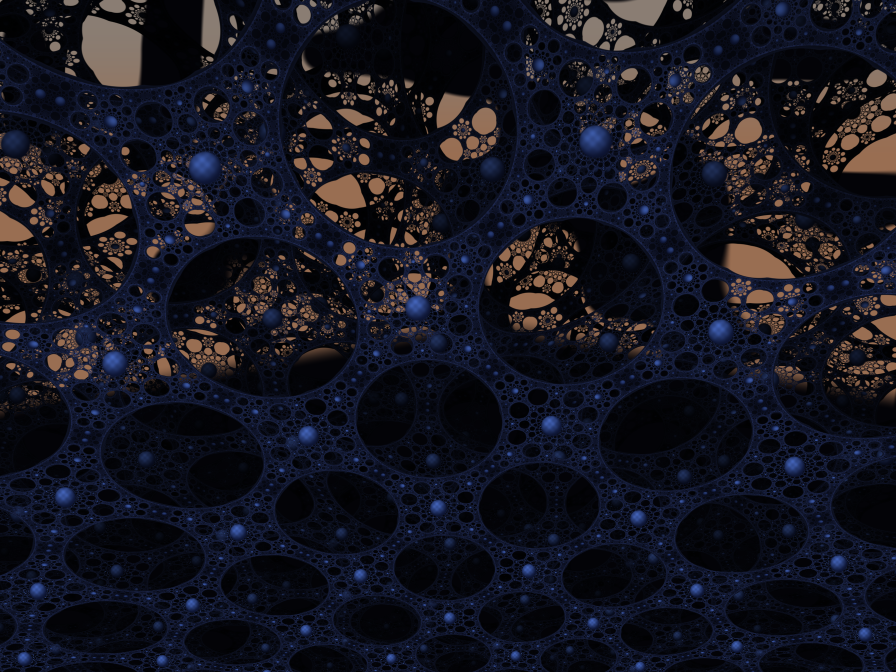
This pattern is drawn by a Shadertoy shader. Its source:

```glsl
// Layers of dark blue lace made by circle inversion, beaded, over a tan glow.
#define INVERSION 0.32    // squared radius of the inversion circle
#define HOLE_RADIUS 0.424 // sqrt(0.5 - INVERSION), kept by the inversion
#define BEAD_RADIUS 0.022 // on the canvas, at nearness 1
#define KNOT_RADIUS 0.065 // inverted beads, in lattice units
#define FOLDS 6
#define OPEN_FOLDS 3      // later folds only carve dark pits
#define LAYERS 5
#define LAYER_FADE 0.52
#define RIM_FALLOFF 50.0

const vec3 WEB_BLUE   = vec3(0.055, 0.075, 0.165);
const vec3 RIM_BLUE   = vec3(0.165, 0.220, 0.430);
const vec3 BEAD_SHADE = vec3(0.050, 0.080, 0.200);
const vec3 BEAD_LIGHT = vec3(0.270, 0.400, 0.740);
const vec3 VOID_BLACK = vec3(0.010, 0.010, 0.026);
const vec3 GLOW_LOW   = vec3(0.600, 0.430, 0.320);
const vec3 GLOW_HIGH  = vec3(0.540, 0.490, 0.450);

float hash(vec2 p) {
    p = fract(p * vec2(0.1031, 0.1137));
    p += dot(p, p.yx + 33.33);
    return fract((p.x + p.y) * p.x * 7.31);
}

float noise(vec2 p) {
    vec2 i = floor(p), f = fract(p);
    f = f * f * (3.0 - 2.0 * f);
    return mix(mix(hash(i), hash(i + vec2(1, 0)), f.x),
               mix(hash(i + vec2(0, 1)), hash(i + vec2(1, 1)), f.x), f.y);
}

mat2 rotation(float a) {
    return mat2(cos(a), sin(a), -sin(a), cos(a));
}

// Lambert shading of a bead; q runs from -1 to 1 across it
float beadShade(vec2 q) {
    vec3 n = vec3(q, sqrt(max(1.0 - dot(q, q), 0.0)));
    return max(dot(n, normalize(vec3(-0.2, 0.35, 0.85))), 0.0);
}

// One sheet of lace: colour in rgb, coverage in a
vec4 lace(vec2 p, float width, mat2 toCanvas, float beadSize) {
    // round bead on every lattice point, measured on the canvas
    vec2 q = toCanvas * (p - round(p)) / beadSize;
    float ball = 1.0 - smoothstep(0.9, 1.1, length(q));
    float dimple = 0.93 + 0.07 * sin(q.x * 9.0) * sin(q.y * 9.0);
    float ballShade = beadShade(q) * dimple;

    float scale = 1.0, hole = -1.0, pit = -1.0, knot = -1.0, knotShade = 0.0;
    for (int i = 0; i < FOLDS; i++) {
        p -= round(p);
        // smaller holes get relatively wider rims
        float radius = HOLE_RADIUS * (i == 0 ? 0.97 : 0.87);
        float gap = (radius - length(abs(p) - 0.5)) / scale;
        if (i < OPEN_FOLDS) hole = max(hole, gap);
        else pit = max(pit, gap);

        float d = (KNOT_RADIUS - length(p)) / scale;
        if (i > 0 && i < OPEN_FOLDS && d > knot) {
            knot = d;
            knotShade = beadShade(p / KNOT_RADIUS) * (i == 1 ? 0.9 : 0.7);
        }
        float k = INVERSION / max(dot(p, p), 1e-4);
        p *= k;
        scale *= k;
    }
    float solid = 1.0 - smoothstep(-width, width, hole);
    float bump = smoothstep(-width, width, knot);
    float carved = smoothstep(-width, width, pit);

    vec3 colour = mix(WEB_BLUE, RIM_BLUE, exp(min(hole, 0.0) * RIM_FALLOFF));
    colour *= 1.0 - 0.65 * carved;
    colour = mix(colour, mix(BEAD_SHADE, BEAD_LIGHT, knotShade * knotShade), bump);
    colour = mix(colour, mix(BEAD_SHADE, BEAD_LIGHT, ballShade * ballShade), ball);
    return vec4(colour, max(solid, max(ball, bump)));
}

// Tan light far behind, in the upper part and lower at the sides
vec3 backdrop(vec2 uv, float side) {
    float patches = noise(uv * 9.0 + 3.7) + 0.45 * abs(side);
    float glow = smoothstep(0.50, 0.54, uv.y + 0.18 * abs(side))
               * smoothstep(0.52, 0.58, patches);
    return mix(VOID_BLACK, mix(GLOW_LOW, GLOW_HIGH, smoothstep(0.75, 0.97, uv.y)), glow);
}

vec3 scene(vec2 uv) {
    // bent sheet receding towards the lower edge
    float side = uv.x - 0.712;
    float nearness = uv.y + 0.337 + 0.29 * side * side;
    float across = side / (0.512 * nearness) + 0.7;
    float along = 3.28 * pow(nearness, -0.6) - 2.04;
    vec2 sheet = vec2(across + along, across - along);
    float width = 1.4 / (nearness * iResolution.y);

    vec3 colour = vec3(0.0);
    float open = 1.0;
    float fade = 1.0 - 0.25 * smoothstep(0.65, 1.0, uv.y);
    for (int i = 0; i < LAYERS; i++) {
        float depth = float(i);
        float zoom = 1.0 + 0.25 * depth;
        vec2 p = rotation(depth * 0.9) * sheet * zoom + depth * vec2(0.37, 0.61);
        p += min(depth, 1.0) * 0.13 * sin(p.yx * 1.9 + depth);
        mat2 toCanvas = inverse(mat2(dFdx(p), dFdy(p)) * iResolution.y);
        vec4 layer = lace(p, width * zoom, toCanvas, BEAD_RADIUS * nearness / zoom);
        colour += open * layer.a * layer.rgb * fade;
        open *= 1.0 - layer.a;
        fade *= LAYER_FADE;
    }
    return colour + open * backdrop(uv, side);
}

void mainImage(out vec4 fragColor, in vec2 fragCoord) {
    // four samples per pixel
    vec3 total = vec3(0.0);
    for (int i = 0; i < 4; i++) {
        vec2 offset = vec2(i & 1, i >> 1) * 0.5 - 0.25;
        total += scene((fragCoord + offset) / iResolution.y);
    }
    fragColor = vec4(total * 0.25, 1.0);
}
```
